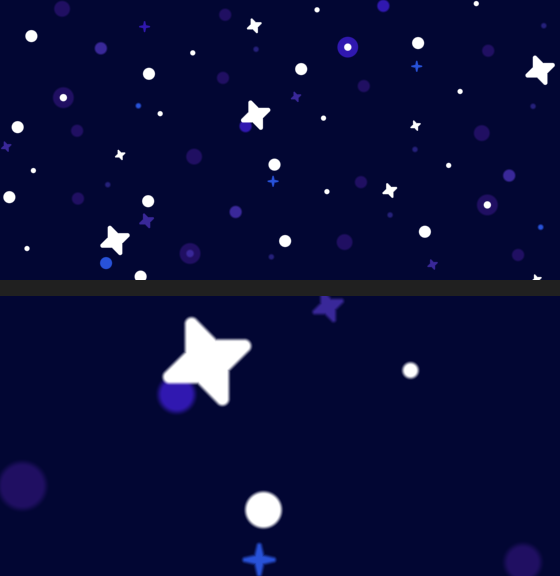
Top, the full canvas; bottom, a detail of the centre.
Give the GLSL for this background, as a WebGL 2 fragment shader.

```glsl
#version 300 es
precision highp float;

uniform vec2 u_resolution;
out vec4 fragColor;

// Colours
const vec3 NIGHT  = vec3(0.008, 0.022, 0.200);
const vec3 WHITE  = vec3(1.0);
const vec3 PLUM   = vec3(0.125, 0.060, 0.385);
const vec3 VIOLET = vec3(0.225, 0.155, 0.600);
const vec3 INDIGO = vec3(0.190, 0.095, 0.690);
const vec3 BLUE   = vec3(0.155, 0.320, 0.850);
const vec3 DUSK   = vec3(0.145, 0.125, 0.480);

// Sizes, in canvas heights
const float BIG_STAR   = 0.056;
const float MID_STAR   = 0.028;
const float SMALL_STAR = 0.0195;
const float HALO       = 0.037;
const float CORE       = 0.0130;
const float BIG_DISC   = 0.0280;
const float DISC       = 0.0215;
const float DOT        = 0.0092;

// Star shape: tilt in radians, the rest relative to the star radius
const float TILT       = 0.39;
const float ROUNDING   = 0.14;
const float WAIST      = 0.25;
const float SLIM_WAIST = 0.16;

// Half widths of the edges
const float CRISP = 0.003;
const float HAZY  = 0.005;

// Placement: a low-discrepancy sequence with jitter
const vec2 SEQUENCE_START = vec2(0.45, 0.60);
const vec2 SEQUENCE_STEP  = vec2(0.75488, 0.56984);
const vec2 JITTER         = vec2(0.045, 0.09);

vec2 hash2(int n) {
    uvec2 v = uvec2(n, n + 71) * 1664525u + 1013904223u;
    v.x += v.y * 1664525u;
    v.y += v.x * 1664525u;
    v ^= v >> 16u;
    v.x += v.y * 1664525u;
    v.y += v.x * 1664525u;
    v ^= v >> 16u;
    return vec2(v & 0xffffu) / 65536.0;
}

vec2 itemPosition(int i) {
    vec2 spot = SEQUENCE_START + float(i) * SEQUENCE_STEP;
    spot = fract(spot + (hash2(i) - 0.5) * JITTER);
    return spot * vec2(u_resolution.x / u_resolution.y, 1.0);
}

// Signed distance to a rounded four-pointed star of radius 1
float starDistance(vec2 p, float waist) {
    p = abs(p);
    p = vec2(max(p.x, p.y), min(p.x, p.y));
    vec2 tip = vec2(1.0 - ROUNDING, 0.0);
    vec2 edge = vec2(waist) - tip;
    vec2 q = p - tip;
    float along = clamp(dot(q, edge) / dot(edge, edge), 0.0, 1.0);
    float inside = sign(edge.x * q.y - edge.y * q.x);
    return -inside * length(q - edge * along) - ROUNDING;
}

void paint(inout vec3 color, vec3 tint, float dist, float softness) {
    float w = max(softness, 0.75 / u_resolution.y);
    color = mix(color, tint, 1.0 - smoothstep(-w, w, dist));
}

void discs(inout vec3 color, vec2 p, int first, int count, float radius, vec3 tint, float softness) {
    for (int i = first; i < first + count; i++) {
        paint(color, tint, length(p - itemPosition(i)) - radius, softness);
    }
}

void stars(inout vec3 color, vec2 p, int first, int count, float radius, vec3 tint, float tilt, float waist) {
    float c = cos(tilt), s = sin(tilt);
    mat2 turn = mat2(c, -s, s, c);
    for (int i = first; i < first + count; i++) {
        vec2 q = turn * (p - itemPosition(i)) / radius;
        paint(color, tint, starDistance(q, waist) * radius, CRISP);
    }
}

void main() {
    vec2 p = gl_FragCoord.xy / u_resolution.y;
    vec3 color = NIGHT;

    // Dim discs and dots
    discs(color, p, 33, 4, BIG_DISC, PLUM, HAZY);
    discs(color, p, 37, 8, DISC, PLUM, HAZY);
    discs(color, p, 45, 3, DISC, VIOLET, HAZY);
    discs(color, p, 48, 2, DISC, INDIGO, HAZY);
    discs(color, p, 50, 1, DISC, BLUE, CRISP);
    discs(color, p, 51, 7, DOT, DUSK, HAZY);
    discs(color, p, 58, 2, DOT, BLUE, HAZY);

    // Coloured sparkles and stars
    stars(color, p, 60, 2, SMALL_STAR, BLUE, 0.0, SLIM_WAIST);
    stars(color, p, 62, 1, SMALL_STAR, INDIGO, 0.0, SLIM_WAIST);
    stars(color, p, 63, 3, SMALL_STAR, VIOLET, TILT, WAIST);
    stars(color, p, 66, 1, MID_STAR, VIOLET, TILT, WAIST);

    // Halos with bright or dim cores
    discs(color, p, 29, 3, HALO, PLUM, HAZY);
    discs(color, p, 32, 1, HALO, INDIGO, CRISP);
    discs(color, p, 29, 1, CORE, VIOLET, HAZY);
    discs(color, p, 30, 3, CORE, WHITE, CRISP);

    // White discs, dots and stars
    discs(color, p, 8, 11, DISC, WHITE, CRISP);
    discs(color, p, 19, 10, DOT, WHITE, CRISP);
    stars(color, p, 5, 3, SMALL_STAR, WHITE, TILT, WAIST);
    stars(color, p, 3, 2, MID_STAR, WHITE, TILT, WAIST);
    stars(color, p, 0, 3, BIG_STAR, WHITE, TILT, WAIST);

    fragColor = vec4(color, 1.0);
}
```
